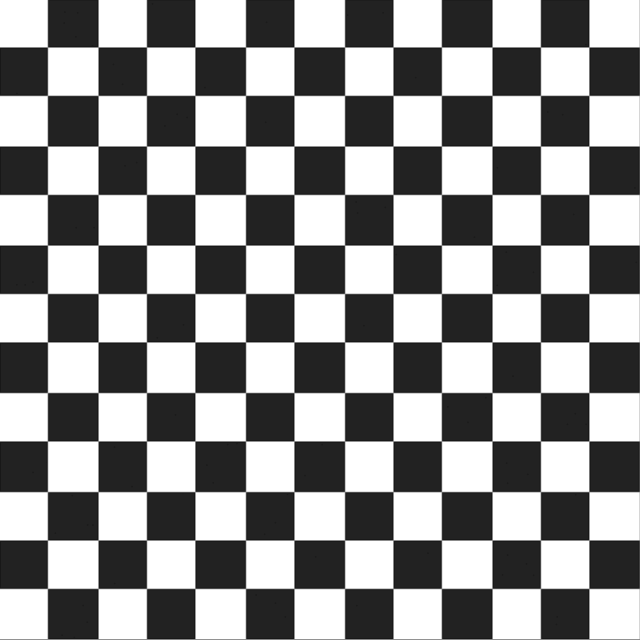
Give the GLSL for this pattern, as a three.js fragment shader.

```glsl
varying vec2 vUv;

const vec3 INK = vec3(0.133);
const vec3 RIM_INK = vec3(0.09);
const vec3 PAPER = vec3(1.0);

const float UNIT = 0.003439;                   // grid that tile edges snap to
const float TILE_UNITS = 22.38;                // mean tile size, in grid units
const vec2 FIRST_EDGE = vec2(0.0749, 0.0742);  // measured from the top left
const vec2 SNAP_BIAS = vec2(0.75, 0.6);
const float EDGE_SOFTNESS = 0.0012;            // half width of the edge ramp
const float RIM_WIDTH = 0.0032;

const float SPECK_CELLS = 64.0;
const float SPECK_CHANCE = 0.05;
const float SPECK_RADIUS = 0.09;               // in speck cells
const float SPECK_STRENGTH = 0.6;

vec3 hash3(vec2 p) {
  vec3 q = fract(p.xyx * vec3(0.1031, 0.1030, 0.0973));
  q += dot(q, q.yzx + 33.33);
  return fract((q.xxy + q.yzz) * q.zyx);
}

// Sparse cellular specks: at most one soft dot in each cell
float specks(vec2 p) {
  vec2 cell = floor(p * SPECK_CELLS);
  vec3 rnd = hash3(cell);
  vec2 center = mix(vec2(0.2), vec2(0.8), rnd.xy);
  float dist = length(fract(p * SPECK_CELLS) - center);
  float dot01 = 1.0 - smoothstep(0.4 * SPECK_RADIUS, 1.6 * SPECK_RADIUS, dist);
  return dot01 * step(rnd.z, SPECK_CHANCE);
}

void main() {
  vec2 p = vec2(vUv.x, 1.0 - vUv.y);

  // Nearest tile edge on each axis, snapped so tile sizes vary slightly
  vec2 index = floor((p - FIRST_EDGE) / (UNIT * TILE_UNITS) + 0.5);
  vec2 edge = FIRST_EDGE + UNIT * floor(index * TILE_UNITS + SNAP_BIAS);
  vec2 offset = p - edge;

  // Alternating soft square waves; their product is the checkerboard
  vec2 parity = 1.0 - 2.0 * mod(index, 2.0);
  vec2 wave = parity * clamp(offset / EDGE_SOFTNESS, -1.0, 1.0);
  float paper = 0.5 + 0.5 * wave.x * wave.y;

  // Dark tiles deepen at the rim and carry faint specks
  float edgeDist = min(abs(offset.x), abs(offset.y));
  float rim = 1.0 - smoothstep(EDGE_SOFTNESS, RIM_WIDTH, edgeDist);
  float depth = max(rim, SPECK_STRENGTH * specks(p));
  vec3 ink = mix(INK, RIM_INK, depth);

  gl_FragColor = vec4(mix(ink, PAPER, paper), 1.0);
}
```
